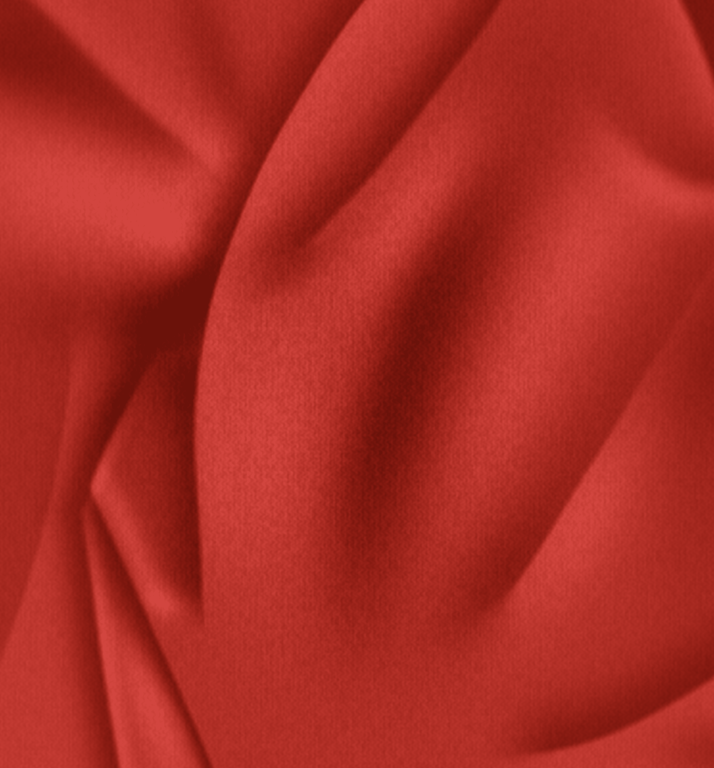
This texture is drawn by a Shadertoy shader. Its source:

```glsl
float hash(vec2 p) {
    vec3 q = fract(p.xyx * vec3(.1031, .1030, .0973));
    q += dot(q, q.yzx + 33.33);
    return fract((q.x + q.y) * q.z);
}
float noise(vec2 p) {
    vec2 i = floor(p), f = fract(p);
    f *= f * (3. - 2. * f);
    return mix(mix(hash(i), hash(i + vec2(1, 0)), f.x),
               mix(hash(i + vec2(0, 1)), hash(i + vec2(1, 1)), f.x), f.y);
}
// Signed distance to a parabola x(y) through three points, positive on the right
float crease(vec2 p, vec2 a, vec2 b, vec2 c) {
    float m = (b.x - a.x) / (b.y - a.y);
    float k = ((c.x - b.x) / (c.y - b.y) - m) / (c.y - a.y);
    float slope = m + k * (2. * p.y - a.y - b.y);
    return (p.x - a.x - (p.y - a.y) * (m + k * (p.y - b.y))) * inversesqrt(1. + slope * slope);
}
float side(float d, float soft) { return smoothstep(-soft, soft, d); }
// Soft stripe with its own width on each side
float band(float d, float left, float right) {
    d /= d < 0. ? left : right;
    return exp(-d * d);
}
// Soft ellipse whose first radius lies along the angle
float glow(vec2 p, vec2 centre, vec2 radii, float angle) {
    float c = cos(angle), s = sin(angle);
    vec2 q = mat2(c, -s, s, c) * (p - centre) / radii;
    return exp(-dot(q, q));
}

// Broad panel with the diagonal valley and the upper right folds
float mainPanel(vec2 p, float rightEdge) {
    float valley = crease(p, vec2(.645, .779), vec2(.525, .518), vec2(.462, .193));
    float s = .7 - .55 * band(valley, .05, .07) * smoothstep(.04, .47, p.y) * smoothstep(.88, .6, p.y);
    s += .27 * glow(p, vec2(.545, .73), vec2(.17, .05), 1.);
    s += .23 * glow(p, vec2(.34, .43), vec2(.2, .08), 1.5);
    s += .2 * glow(p, vec2(.68, .52), vec2(.22, .065), 1.1);
    s += .14 * glow(p, vec2(.77, .71), vec2(.12, .09), .8);
    s -= .18 * glow(p, vec2(.68, .89), vec2(.13, .1), 1.);
    s -= .18 * glow(p, vec2(.64, .23), vec2(.12, .05), 1.);
    s -= .36 * glow(p, vec2(.36, .645), vec2(.07, .025), .55);
    s -= .2 * band(rightEdge, .07, .07) * smoothstep(.12, .3, p.y);
    float shelf = crease(p.yx, vec2(.91, .73), vec2(.79, .833), vec2(.755, .93));
    s += (.25 * band(shelf + .015, .035, .02) - .22 * band(shelf - .02, .015, .06))
         * smoothstep(.73, .9, p.x);
    float corner = crease(p, vec2(.885, 1), vec2(.911, .94), vec2(.93, .89));
    return mix(s + .2 * band(corner, .03, .01), .25, side(corner, .008));
}
// Lower right panel and the strip beneath it
float rightPanel(vec2 p) {
    float s = .71 + .25 * glow(p, vec2(.76, .33), vec2(.18, .06), 1.);
    s -= .36 * glow(p, vec2(.95, .55), vec2(.16, .08), 1.1);
    s -= .12 * glow(p, vec2(.93, .3), vec2(.14, .07), 1.3);
    float hem = crease(p.yx, vec2(.017, .677), vec2(.06, .833), vec2(.115, .93));
    float reach = smoothstep(.62, .74, p.x);
    return mix(s - .38 * band(hem, .01, .06) * reach,
               .82 - .3 * glow(p, vec2(.94, .02), vec2(.07, .04), 0.), side(-hem, .006) * reach);
}
// Cloth lying behind the folds on the left
float backCloth(vec2 p, float mainEdge, float cuffEdge) {
    float leaf = crease(p, vec2(.098, .622), vec2(.081, .427), vec2(.013, .167));
    float s = mix(.82, .61, side(-leaf, mix(.005, .06, smoothstep(.5, .66, p.y))));
    s = mix(s, .72, smoothstep(.58, .7, p.y));
    s += .27 * glow(p, vec2(.11, .75), vec2(.2, .09), -.3);
    s += .2 * glow(p, vec2(.23, .69), vec2(.06, .035), -.5);
    s -= .34 * glow(p, vec2(0, .92), vec2(.12, .05), -.5);
    float ridge = crease(p, vec2(.039, .987), vec2(.143, .889), vec2(.254, .785));
    s += (.14 * band(ridge - .015, .015, .05) - .32 * band(ridge, .06, .012))
         * smoothstep(.74, .84, p.y);
    s -= .24 * glow(p, vec2(.28, .92), vec2(.14, .035), 1.9);
    s += .2 * glow(p, vec2(.28, .79), vec2(.06, .04), .8);
    // Deep shadows
    s -= .42 * band(mainEdge, .045, .05) * smoothstep(.5, .65, p.y);
    s -= .55 * glow(p, vec2(.21, .59), vec2(.12, .06), 0.);
    s -= .25 * glow(p, vec2(.28, .67), vec2(.08, .03), 1.);
    s -= .34 * glow(p, vec2(.17, .51), vec2(.11, .05), 1.1);
    return s - .5 * band(cuffEdge, .035, .04) * smoothstep(.6, .45, p.y);
}

void mainImage(out vec4 fragColor, in vec2 fragCoord) {
    vec2 uv = fragCoord / iResolution.y;
    vec2 p = uv + .006 * (vec2(noise(uv * 8.), noise(uv * 8. + 40.)) - .5);
    // Edges where one fold overlaps another
    float mainEdge = crease(p, vec2(.475, 1), vec2(.306, .707), vec2(.254, .414));
    mainEdge += .8 * pow(max(.38 - p.y, 0.), 2.);
    float stripEdge = crease(p, vec2(.651, 1), vec2(.573, .883), vec2(.391, .674));
    float rightEdge = crease(p, vec2(.93, .661), vec2(.781, .414), vec2(.651, .206));
    float pocketEdge = crease(p, vec2(.13, .336), vec2(.182, .219), vec2(.273, 0));
    float cuffEdge = min(crease(p, vec2(.195, .525), vec2(.15, .44), vec2(.115, .355)),
                         crease(p, vec2(.108, .323), vec2(.126, .193), vec2(.154, 0)));
    // Front cloth
    float front = mix(mainPanel(p, rightEdge), rightPanel(p),
                      side(rightEdge, mix(.1, .005, smoothstep(.13, .24, p.y))));
    float strip = .83 - .55 * band(stripEdge, .05, .05) * smoothstep(.6, .7, p.y);
    front = mix(front, strip, side(-stripEdge, mix(.1, .006, smoothstep(.58, .7, p.y))));
    front += .1 * band(mainEdge - .015, .015, .03) * smoothstep(.2, .4, p.y);
    // Small flap that turns into the front cloth
    float flap = .55 - .36 * band(mainEdge, .04, .04) - .22 * smoothstep(.4, .54, p.y);
    flap += .34 * band(pocketEdge - .02, .018, .022) * smoothstep(.44, .33, p.y);
    flap += .35 * glow(p, vec2(.23, .21), vec2(.04, .025), -.3);
    float cloth = mix(flap, front, max(side(mainEdge, .005), smoothstep(.23, .17, p.y)));
    // Cuff with its dark pocket
    float cuff = .77 + .22 * glow(p, vec2(.2, .07), vec2(.11, .025), 1.9);
    cuff -= .56 * band(pocketEdge, mix(.015, .035, smoothstep(.05, .25, p.y)), .02);
    float folds = mix(cuff, cloth, side(pocketEdge, .005));
    folds += .2 * band(cuffEdge - .008, .008, .012) * smoothstep(.5, .38, p.y);
    float overlap = max(side(cuffEdge, .005) * smoothstep(.58, .5, p.y), side(mainEdge, .005));
    float shade = mix(backCloth(p, mainEdge, cuffEdge), folds, overlap);
    shade = .68 + 1.28 * (shade - .64);
    // Woven threads and grain
    float weave = sin(uv.x * 900. + 1.5 * sin(uv.y * 700.));
    float threads = noise(uv * vec2(400, 110)) + noise(uv * vec2(250, 330)) - 1.;
    shade += (.045 * weave + .15 * threads) * mix(.4, 1., glow(p, vec2(.47, .5), vec2(.35, .5), 0.));
    shade = clamp(shade, 0., 1.12);
    vec3 red = vec3(.42, .07, .04) + shade * (vec3(.36, .08, .06) + shade * vec3(0, .09, .11));
    fragColor = vec4(red, 1);
}
```
